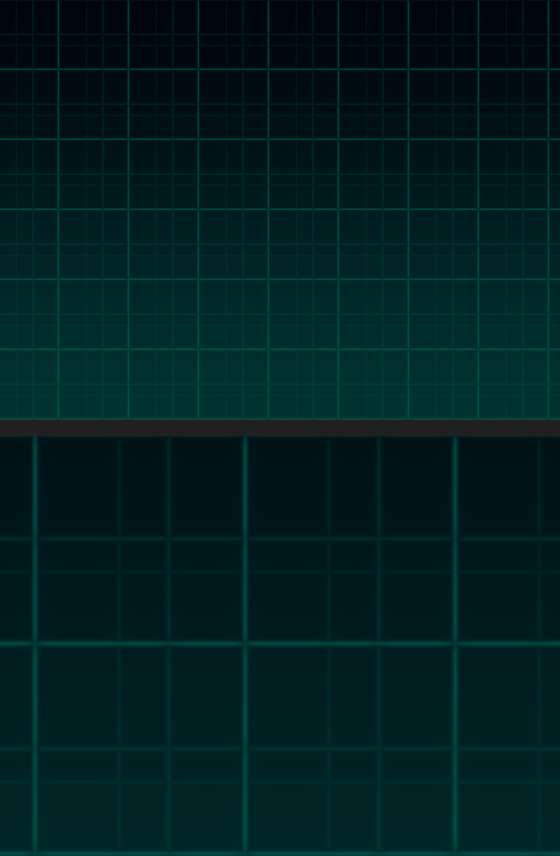
Top, the full canvas; bottom, a detail of the centre.
Write a WebGL 2 fragment shader that draws this background.

```glsl
#version 300 es
precision highp float;
// Glowing teal plaid grid over a vertical gradient, near black at the top.
// Each square cell repeats one major, one medium and one faint line per axis;
// lines are soft strokes blended toward teal, dimmed where they cross.

uniform vec2 u_resolution;
out vec4 outColor;

const float ROWS = 6.0;
const vec3 NIGHT = vec3(0.0, 0.017, 0.045);
const vec3 DEEP_TEAL = vec3(0.0, 0.198, 0.188);
const vec3 LINE_TEAL = vec3(0.0, 0.380, 0.335);

// Line offsets within a cell: major, medium, faint
const vec3 COLUMN_OFFSETS = vec3(0.834, 0.471, 0.234);
const vec3 ROW_OFFSETS = vec3(0.011, 0.511, 0.352);
const vec3 LINE_WIDTHS = vec3(0.0125, 0.0120, 0.0100);
const vec3 OPACITIES = vec3(0.62, 0.23, 0.14);

// Distance to the nearest repeat of each of the three lines
vec3 lineDistances(float coordinate, vec3 offsets) {
    return abs(fract(coordinate - offsets + 0.5) - 0.5);
}

vec3 softStroke(vec3 distances, vec3 widths) {
    vec3 scaled = distances / widths;
    return exp(-scaled * scaled);
}

// Opacity of the strongest line core, widened slightly by the pixel size
float lineCores(vec3 distances, float pixel) {
    vec3 widths = sqrt(LINE_WIDTHS * LINE_WIDTHS + 0.16 * pixel * pixel);
    vec3 lit = softStroke(distances, widths) * OPACITIES;
    return max(lit.x, max(lit.y, lit.z));
}

// Faint light spilling from the lines
float lineHalos(vec3 distances, float spread) {
    return dot(softStroke(distances, vec3(spread)), OPACITIES);
}

// Dimming of a line where the other axis crosses it
float crossingFade(vec3 distances) {
    vec3 gutter = softStroke(distances, vec3(0.045));
    return 1.0 - min(dot(gutter, vec3(0.40, 0.28, 0.12)), 0.6);
}

vec3 backdrop(float height) {
    float depth = 1.0 - height;
    float ramp = mix(depth, smoothstep(0.0, 1.0, depth), 0.7);
    return mix(NIGHT, DEEP_TEAL, ramp);
}

void main() {
    vec2 uv = gl_FragCoord.xy / u_resolution;
    vec2 cell = gl_FragCoord.xy / u_resolution.y * ROWS;
    float pixel = ROWS / u_resolution.y;

    vec3 columns = lineDistances(cell.x, COLUMN_OFFSETS);
    vec3 rows = lineDistances(cell.y, ROW_OFFSETS);

    // Crossed cores take the brighter line instead of adding up
    float vertical = lineCores(columns, pixel) * crossingFade(rows);
    float horizontal = lineCores(rows, pixel) * crossingFade(columns);
    float core = max(vertical, horizontal);

    // Halos fade slightly toward the right
    float halo = lineHalos(columns, 0.050) + lineHalos(rows, 0.032);
    halo *= mix(0.040, 0.025, uv.x);

    vec3 color = mix(backdrop(uv.y), LINE_TEAL, core + halo);
    outColor = vec4(color, 1.0);
}
```
